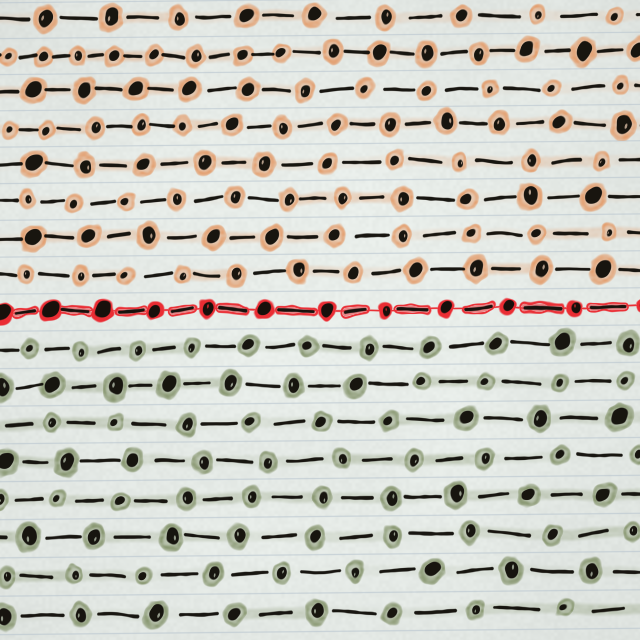
Write a Shadertoy shader that draws this pattern.

```glsl
#define ROWS 17
#define RED_ROW 8.0
#define GROWTH 0.0013
#define TILT 0.010
#define DASH_RADIUS 0.0025
#define PAPER vec3(0.895, 0.915, 0.90)
#define RULE vec3(0.72, 0.77, 0.81)
#define INK vec3(0.07, 0.06, 0.04)
#define ORANGE vec3(0.89, 0.60, 0.40)
#define GREEN vec3(0.51, 0.57, 0.41)
#define RED vec3(0.92, 0.11, 0.14)

// First bead and first gap of each row, in canvas widths
const float START[ROWS] = float[](.065, .016, .048, .013, .048, .043, .055, .043,
    .0, .048, .0, .081, .007, .094, .042, .007, .010);
const float GAP[ROWS] = float[](.102, .052, .079, .064, .087, .075, .088, .077,
    .077, .080, .085, .100, .098, .096, .108, .104, .115);

float hash(vec2 p) {
    vec3 q = fract(vec3(p.xyx) * 0.1031);
    q += dot(q, q.yzx + 33.33);
    return fract((q.x + q.y) * q.z);
}

float noise(vec2 p) {
    vec2 i = floor(p), f = fract(p);
    f = f * f * (3.0 - 2.0 * f);
    return mix(mix(hash(i), hash(i + vec2(1, 0)), f.x),
               mix(hash(i + vec2(0, 1)), hash(i + vec2(1, 1)), f.x), f.y);
}

float fill(float d, float soft) {
    float w = max(soft, 0.8 / iResolution.y);
    return 1.0 - smoothstep(-w, w, d);
}

float capsule(vec2 p, vec2 a, vec2 b) {
    vec2 d = b - a;
    return length(p - a - d * clamp(dot(p - a, d) / dot(d, d), 0.0, 1.0));
}

float rowCentre(float row) {
    return 0.0273 + row * (0.056 + 0.00013 * row);
}

float rowIndex(float y) {
    return (sqrt(0.003136 + 0.00052 * max(y - 0.0273, -1.0)) - 0.056) / 0.00026;
}

vec2 beadCentre(float row, float k) {
    int r = int(row);
    vec2 jitter = vec2(hash(vec2(k + 20.0, row)), hash(vec2(row, k + 50.0))) - 0.5;
    return vec2(START[r] + k * (GAP[r] + GROWTH * k), rowCentre(row)) + jitter * vec2(0.011, 0.007);
}

// Returns wash density in x and ink coverage in y
vec2 bead(vec2 p, vec2 c, float row, float k, bool isRed) {
    float h = hash(vec2(k + 7.0, row * 3.0 + 1.0));
    float h2 = hash(vec2(row + 31.0, k + 11.0));
    // Odd rows swell to the right, even rows shrink
    float trend = mod(row, 2.0) > 0.5 ? c.x : 1.0 - c.x;
    float size = clamp(trend * 0.85 + (h - 0.5) * 0.5, 0.0, 1.0);
    float core = mix(0.0055, 0.0132, size);
    float halo = isRed ? core + 0.005 : mix(0.0145, 0.0225, size);

    float turn = 0.5 + h2 * 1.2;
    vec2 q = mat2(cos(turn), sin(turn), -sin(turn), cos(turn)) * (p - c);
    float wobble = noise(p * 90.0) - 0.5;
    float d = length(q * vec2(0.93, 1.08)) + wobble * 0.005;
    float rim = exp(-pow((d - halo * 0.78) / (halo * 0.19), 2.0));
    float wash = fill(d - halo, 0.0018) * (isRed ? 0.92 : 0.43 + 0.36 * rim);

    // Pen blot with an uncovered fleck
    vec2 shift = (vec2(h, h2) - 0.5) * 0.005;
    float blot = length((q - shift) * vec2(0.87, 1.15)) + wobble * 0.003;
    float ink = fill(blot - core, 0.0);
    vec2 fleck = q - shift - core * 0.38 * vec2(cos(h * 40.0), sin(h * 40.0));
    ink *= 1.0 - 0.75 * step(0.55, h2) * fill(length(fleck * vec2(0.7, 1.5)) - core * 0.22, 0.001);
    return vec2(wash, ink);
}

vec2 link(vec2 p, vec2 a, vec2 b, float row, float k, bool isRed) {
    float h = hash(vec2(k + 3.0, row + 71.0));
    float h2 = hash(vec2(row + 13.0, k + 91.0));
    vec2 slant = vec2(0.0, (h - 0.5) * 0.005);
    vec2 from = mix(a, b, 0.21 + 0.13 * h) + slant;
    vec2 to = mix(a, b, 0.80 - 0.14 * h2) - slant;
    vec2 bent = p + vec2(0.0, (noise(p * 28.0) - 0.5) * 0.004);
    float d = capsule(bent, from, to);
    float ink = fill(d - DASH_RADIUS * (0.8 + 0.45 * noise(p * 110.0)), 0.0);
    float wash = 0.34 * h2 * fill(capsule(bent, a, b) - 0.008, 0.004);
    if (isRed) {
        // Looped pen outline around the dash
        float loop = abs(d + (noise(p * 70.0) - 0.5) * 0.005 - 0.0058) - 0.0017;
        float thread = capsule(bent, a, b) - 0.0014;
        wash = max(0.9 * fill(min(loop, thread), 0.0), 0.5 * fill(d - 0.006, 0.001));
    }
    return vec2(wash, ink);
}

void mainImage(out vec4 fragColor, in vec2 fragCoord) {
    vec2 p = fragCoord / iResolution.y;
    p.y = 1.0 - p.y + TILT * (p.x - 0.5);

    // Ruled paper with soft shading and grain
    float line = rowIndex(p.y);
    float ruleDistance = abs(fract(line) - 0.5) * 0.058;
    vec3 color = PAPER * (1.015 - 0.10 * dot(p - 0.5, p - 0.5));
    color += 0.025 * (noise(p * 190.0) - 0.5) + 0.02 * (noise(p * 7.0) - 0.5);
    color = mix(color, RULE, 0.65 * fill(ruleDistance - 0.0009, 0.0012));

    // Beads and dashes near this point
    float row = clamp(floor(line + 0.5), 0.0, float(ROWS - 1));
    bool isRed = row == RED_ROW;
    float gap = GAP[int(row)];
    float root = sqrt(max(gap * gap + 4.0 * GROWTH * (p.x - START[int(row)]), 0.0));
    float nearest = floor((root - gap) / (2.0 * GROWTH));
    vec2 marks = vec2(0.0);
    for (float i = -1.0; i <= 1.0; i++) {
        float k = nearest + i;
        vec2 a = beadCentre(row, k), b = beadCentre(row, k + 1.0);
        marks = max(marks, bead(p, a, row, k, isRed));
        marks = max(marks, link(p, a, b, row, k, isRed));
    }

    vec3 tint = isRed ? RED : row < RED_ROW ? ORANGE : GREEN;
    float pencil = 0.82 + 0.36 * noise(p * vec2(130.0, 210.0));
    color = mix(color, tint, clamp(marks.x * (isRed ? 1.0 : pencil), 0.0, 1.0));
    color = mix(color, INK, marks.y * 0.97);
    fragColor = vec4(clamp(color, 0.0, 1.0), 1.0);
}
```
